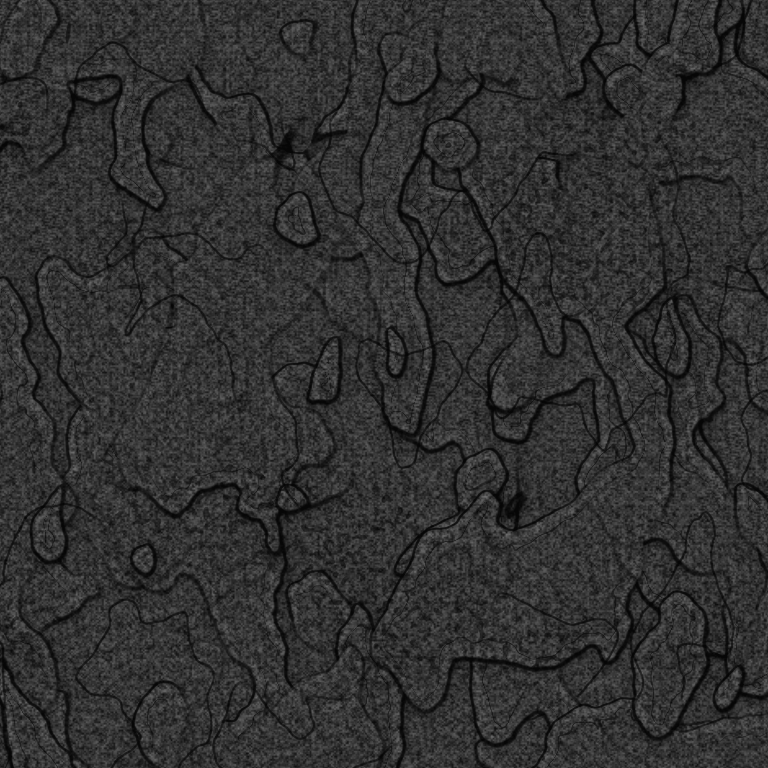
Write a three.js fragment shader that draws this texture.

```glsl
// Dark weathered stone: overlapping curvy plates, sunken outlines, thin cracks and fine grain.
varying vec2 vUv;

const vec3 STONE = vec3(0.212);
const vec2 LIGHT = vec2(-0.35, 0.94);
const float ISLANDS = 3.0; // layer index of the scattered drops
const float CRACKS = 7.0;  // layer index of the hairline cracks

float hash(vec2 p) {
  return fract(sin(dot(p, vec2(127.1, 311.7))) * 43758.5453);
}

// Smooth value noise, 0 to 1.
float valueNoise(vec2 p) {
  vec2 i = floor(p), f = fract(p);
  f = f * f * (3.0 - 2.0 * f);
  return mix(mix(hash(i), hash(i + vec2(1.0, 0.0)), f.x),
             mix(hash(i + vec2(0.0, 1.0)), hash(i + 1.0), f.x), f.y);
}

float cornerSlope(vec2 cell, vec2 offset) {
  float angle = 6.2832 * hash(cell);
  return dot(vec2(cos(angle), sin(angle)), offset);
}

// Gradient noise, centred on zero, for round contours.
float gradientNoise(vec2 p) {
  vec2 i = floor(p), f = fract(p), e = vec2(1.0, 0.0);
  vec2 u = f * f * f * (f * (f * 6.0 - 15.0) + 10.0);
  return mix(mix(cornerSlope(i, f), cornerSlope(i + e, f - e), u.x),
             mix(cornerSlope(i + e.yx, f - e.yx), cornerSlope(i + 1.0, f - 1.0), u.x), u.y);
}

vec2 bend(vec2 p) {
  return vec2(gradientNoise(p), gradientNoise(p + 31.0));
}

// Broad bends, then small lobes along the outlines.
vec2 warp(vec2 p, float seed) {
  return p + 0.05 * bend(p * 6.0 + seed) + 0.019 * bend(p * 17.0 + seed)
       + 0.003 * bend(p * 60.0 + seed);
}

// Wandering plate outline, negative inside.
float plateField(vec2 p, float seed) {
  vec2 q = p * vec2(6.2, 4.2) + seed * 17.3;
  return 0.15 * (gradientNoise(q) + 0.45 * gradientNoise(q * 2.1 + 9.0) + 0.08);
}

// Upright drops of mixed size, one at most in each cell.
float islandField(vec2 p) {
  vec2 grid = vec2(6.5, 4.6);
  vec2 home = floor(p * grid);
  float d = 0.1;
  for (int y = -1; y <= 1; y++) {
    for (int x = -1; x <= 1; x++) {
      vec2 cell = home + vec2(float(x), float(y));
      vec2 jitter = vec2(hash(cell + 3.0), hash(cell + 8.0));
      vec2 q = p - (cell + 0.2 + 0.6 * jitter) / grid;
      float tilt = 0.9 * (hash(cell + 14.0) - 0.5);
      q = mat2(cos(tilt), sin(tilt), -sin(tilt), cos(tilt)) * q;
      float size = mix(0.35, 1.1, hash(cell + 21.0));
      vec2 radius = size * vec2(0.034, mix(0.04, 0.1, size * hash(cell + 5.0)));
      q.x /= 1.0 - 0.4 * clamp(q.y / radius.y, -1.0, 1.0);
      float drop = (length(q / radius) - 1.0) * radius.x;
      if (hash(cell + 40.0) < 0.65) d = min(d, drop);
    }
  }
  return d;
}

float layerField(vec2 p, float layer) {
  vec2 q = warp(p, layer * 5.0);
  if (layer == ISLANDS) return islandField(q);
  return plateField(q, layer);
}

// Approximate signed distance to the outline (x) and outward normal (yz).
vec3 outline(vec2 p, float layer) {
  vec2 e = vec2(0.0015, 0.0);
  float f = layerField(p, layer);
  vec2 slope = vec2(layerField(p + e, layer) - f, layerField(p + e.yx, layer) - f) / e.x;
  float steep = max(length(slope), 0.3);
  return vec3(f / steep, slope / steep);
}

float line(float d, float width) {
  return 1.0 - smoothstep(width * 0.3, width * 1.5, abs(d));
}

// Lays one raised plate over the shading below it.
float addPlate(float shade, vec3 edge, float wear) {
  float d = edge.x;
  float away = 0.5 - 0.5 * dot(edge.yz, LIGHT);
  float shadow = exp(-max(d, 0.0) / 0.007) * mix(0.1, 0.5, away) * wear;
  float rim = 0.3 * wear * line(d + 0.007, 0.0045) * mix(1.0, 0.45, away);
  float top = mix(shade, 1.0, 0.7) + rim;
  float result = mix(top, shade * (1.0 - shadow), smoothstep(-0.0015, 0.0015, d));
  result *= 1.0 - 0.72 * wear * line(d - 0.0015, mix(0.0015, 0.0033, away));
  return result * (1.0 - 0.45 * wear * wear * line(d + 0.019, 0.0013));
}

// Sharp fine speckle, centred on zero.
float grain(vec2 p) {
  return 0.15 * (valueNoise(p * 270.0) - 0.5) + 0.17 * (valueNoise(p * 470.0 + 7.0) - 0.5)
       + 0.03 * (valueNoise(p * 110.0 + 3.0) - 0.5);
}

void main() {
  vec2 p = vUv;

  // Plates from the lowest to the highest, then the drops.
  float shade = 1.0;
  for (int i = 0; i < 4; i++) {
    float layer = float(i);
    float wear = smoothstep(0.2, 0.6, valueNoise(p * 7.0 + layer * 11.0));
    shade = addPlate(shade, outline(p, layer), mix(0.25, 1.0, wear));
  }

  // Hairline cracks and small eroded pits.
  float crackMask = smoothstep(0.45, 0.6, valueNoise(p * 5.0 + 60.0));
  shade *= 1.0 - 0.6 * crackMask * line(outline(p, CRACKS).x, 0.0016);
  float pitMask = smoothstep(0.65, 0.85, valueNoise(p * 6.0 + 80.0));
  shade *= 1.0 - 0.4 * pitMask * smoothstep(0.15, 0.35, gradientNoise(p * 95.0));

  // Broad tone and grain, dulled inside the grooves.
  float tone = 0.97 + 0.06 * valueNoise(p * 9.0 + 50.0);
  vec3 color = STONE * tone * shade + grain(p) * clamp(shade, 0.25, 1.1);
  gl_FragColor = vec4(max(color, 0.025), 1.0);
}
```
